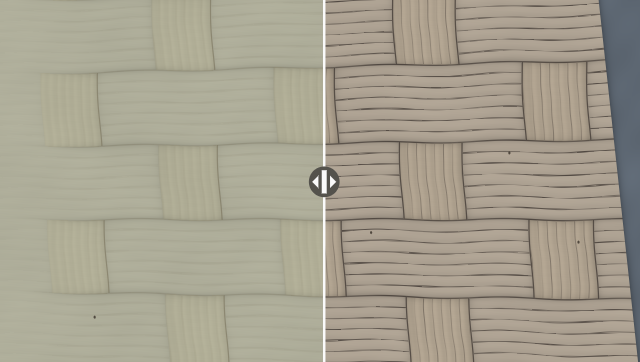
Write a Shadertoy shader that draws this texture.

```glsl
// Layered sines, roughly -1 to 1
float drift(vec2 p) {
    return 0.5 * sin(p.x + 1.7 * sin(p.y * 0.7)) + 0.3 * sin(2.3 * p.y - p.x * 1.4)
         + 0.2 * sin(4.1 * p.x + 3.3 * p.y);
}

// Coverage of a stroke of given half width; thin strokes fade instead of thickening
float stroke(float dist, float halfWidth, float pixel) {
    return clamp((halfWidth - abs(dist)) / pixel + 0.5, 0.0, 1.0) * min(1.0, 2.0 * halfWidth / pixel + 0.2);
}

float fill(float dist, float pixel) {
    return clamp(0.5 - dist / pixel, 0.0, 1.0);
}

// Signed distance from the nearest whole number
float toWhole(float v) {
    return v - floor(v + 0.5);
}

// Woven panel: sharp = 0 gives pale, hazy reed, sharp = 1 gives crisp dark grooves
vec3 weave(vec2 p, float sharp, float pixel) {
    // Rows spread slightly to the right
    float pitch = 87.3 + 0.0118 * p.x;
    float rowPos = 3.0 + (p.y - 264.5 + 1.3 * sin(p.x * 0.043 + 0.6)) / pitch;
    float row = floor(rowPos);
    float across = rowPos - row;

    // Columns lean and widen; upright straps alternate from row to row
    float leanX = p.x - 0.048 * (p.y - 130.0) + 1.2 * sin(p.y * 0.05 + row * 2.0);
    float column = (sqrt(max(137.0 * 137.0 + 9.2 * (leanX - 85.0), 1.0)) - 137.0) / 4.6;
    float columnWidth = 137.0 + 4.6 * column;
    float fromStrap = mod(column + mod(row + 1.0, 2.0) + 1.0, 2.0) - 1.0;
    float strapEdge = (abs(fromStrap) - 0.25) * columnWidth;
    float strap = fill(strapEdge, pixel);
    float haze = smoothstep(10.0, 130.0, p.x);

    vec3 color = mix(vec3(0.685, 0.682, 0.605), vec3(0.680, 0.635, 0.575), sharp);
    color *= 1.0 + 0.012 * drift(p * 0.025) + 0.006 * drift(p * vec2(0.08, 0.9));
    color *= mix(vec3(1.0), vec3(1.01, 1.0, 0.975), strap);

    // Seven ribs along each flat band
    float rib = across * 7.0 + 0.07 * drift(vec2(p.x * 0.035, row * 5.0 + floor(across * 7.0)));
    float wear = 0.72 + 0.28 * drift(vec2(p.x * 0.03, floor(rib + 0.5) * 2.4 + row * 3.0));
    float inner = step(0.5, rib) * step(rib, 6.5);
    float groove = stroke(toWhole(rib) * pitch / 7.0, mix(1.3, 0.65, sharp), pixel);
    float bandLine = groove * inner * wear * mix(0.10 * haze, 0.85, sharp);
    float bandTone = 1.0 + mix(0.012, 0.045, sharp) * (0.4 - smoothstep(0.3, 1.0, fract(rib)));

    // Finer ribs down each strap
    float reed = (fromStrap * 2.0 + 0.5) * 7.0 + 0.12 * drift(vec2(p.y * 0.04, row + column));
    float reedWear = 0.55 + 0.45 * drift(vec2(floor(reed + 0.5) * 2.1 + row, p.y * 0.015));
    float reedLine = stroke(toWhole(reed) * columnWidth / 14.0, mix(1.2, 0.6, sharp), pixel);
    reedLine *= reedWear * mix(0.09 * haze, 0.48, sharp);
    float reedTone = 1.0 + mix(0.012, 0.025, sharp) * sin(fract(reed) * 6.283);
    color *= mix(bandTone, reedTone, strap);

    // Shadows and seams where pieces tuck under one another
    float seam = toWhole(rowPos) * pitch;
    float seamShade = exp(-abs(seam) / 3.5) * mix(0.10 * haze, 0.15, sharp);
    float sideShade = exp(-abs(strapEdge) / 4.0) * mix(0.05 * haze, 0.12, sharp);
    color *= 1.0 - seamShade - sideShade;
    float seamLine = stroke(seam, 0.8, pixel) * mix(0.25 * haze, 0.85, sharp);
    seamLine *= 0.8 + 0.2 * drift(vec2(p.x * 0.04, floor(rowPos + 0.5)));
    float rightSide = step(0.0, fromStrap);
    float sideLine = stroke(strapEdge, 0.75, pixel) * mix(haze * mix(0.06, 0.5, rightSide), 0.75, sharp);

    vec3 grooveColor = mix(vec3(0.44, 0.41, 0.32), vec3(0.25, 0.22, 0.20), sharp);
    float ink = max(mix(bandLine, reedLine, strap), max(seamLine, sideLine));
    return mix(color, grooveColor, clamp(ink, 0.0, 1.0));
}

void mainImage(out vec4 fragColor, in vec2 fragCoord) {
    // Canvas is 436 units tall, y runs downward
    float pixel = 436.0 / iResolution.y;
    vec2 p = vec2(fragCoord.x, iResolution.y - fragCoord.y) * pixel;
    vec3 color = weave(p, step(390.5, p.x), pixel);

    // Small dark flecks
    for (int i = 0; i < 4; i++) {
        float n = float(i);
        vec2 fleck = vec2(780.0 - 666.0 * exp2(-n), 283.0 + 99.0 * cos(n * 1.6));
        float dist = length((p - fleck) * vec2(1.0, 0.75)) - 1.3;
        color = mix(color, vec3(0.22, 0.19, 0.16), 0.8 * fill(dist, pixel));
    }

    // Slate backdrop past the slanted right edge
    float border = 721.0 + 0.109 * p.y - p.x;
    vec3 slate = vec3(0.37, 0.41, 0.455) * (1.0 + 0.05 * drift(p * 0.03));
    slate *= 1.0 - 0.25 * exp(border / 4.0 * step(border, 0.0));
    color = mix(color, slate, fill(border, pixel));

    // Divider with a round handle, centre bar and two arrows
    vec2 h = p - vec2(390.5, 219.0);
    color = mix(color, vec3(0.98), fill(abs(h.x) - 1.5, pixel));
    color = mix(color, vec3(0.33, 0.32, 0.30), fill(length(h) - 18.5, pixel));
    float bar = max(abs(h.x) - 3.0, abs(h.y) - 14.0);
    float arrow = max(7.0 - abs(h.x), (abs(h.x) + abs(h.y) - 14.5) * 0.707);
    color = mix(color, vec3(0.98), fill(min(bar, arrow), pixel));

    fragColor = vec4(color, 1.0);
}
```
